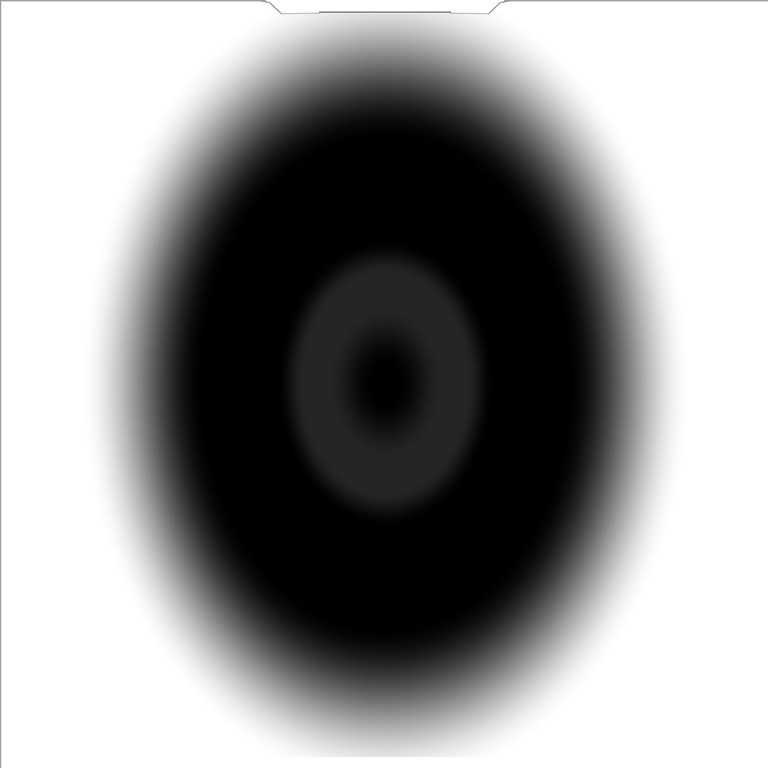
This background is drawn by a WebGL 2 fragment shader. Its source:

```glsl
#version 300 es
precision highp float;

#define CENTER vec2(0.502, 0.501)
#define STRETCH 1.33
#define HALO_RANGE vec2(0.237, 0.398)
#define RING_INNER vec2(0.016, 0.076)
#define RING_OUTER vec2(0.106, 0.141)
#define RING_LEVEL 0.145
#define BOTTOM_CUT 0.0143
#define TAB_CENTER 0.5013
#define TAB_DEPTH 0.0172
#define LINE_HALF 0.0009

uniform vec2 u_resolution;
out vec4 outColor;

float segmentDistance(vec2 p, vec2 a, vec2 b) {
    vec2 ab = b - a;
    return length(p - a - ab * clamp(dot(p - a, ab) / dot(ab, ab), 0.0, 1.0));
}

float stroke(float dist, float pixel) {
    return 1.0 - smoothstep(LINE_HALF - 0.5 * pixel, LINE_HALF + 0.5 * pixel, dist);
}

// Dark oval with a soft outer halo and a faint ring around its core
float ovalShade(vec2 uv) {
    vec2 p = uv - CENTER;
    float radius = length(vec2(p.x, p.y / STRETCH));
    float halo = smoothstep(HALO_RANGE.x, HALO_RANGE.y, radius);
    float ring = smoothstep(RING_INNER.x, RING_INNER.y, radius)
               * (1.0 - smoothstep(RING_OUTER.x, RING_OUTER.y, radius));
    return halo + RING_LEVEL * ring;
}

void main() {
    vec2 uv = gl_FragCoord.xy / u_resolution;
    float pixel = 1.0 / min(u_resolution.x, u_resolution.y);
    float shade = ovalShade(uv);

    // White strip along the bottom
    shade = mix(1.0, shade, smoothstep(-pixel, pixel, uv.y - BOTTOM_CUT));

    // White tab hanging from the top, mirrored about its middle
    vec2 tab = vec2(abs(uv.x - TAB_CENTER), 1.0 - uv.y);
    float tabEdge = TAB_DEPTH * (1.0 - smoothstep(0.134, 0.153, tab.x));
    shade = mix(1.0, shade, smoothstep(-pixel, pixel, tab.y - tabEdge));

    // Thin outline of the tab: shoulder, slope, foot and raised middle
    vec2 shoulder = vec2(0.150, 0.0035);
    vec2 foot = vec2(0.135, TAB_DEPTH + 0.0006);
    float outline = segmentDistance(tab, vec2(0.160, 0.0015), shoulder);
    outline = min(outline, segmentDistance(tab, shoulder, foot));
    float base = segmentDistance(tab, foot, vec2(0.085, TAB_DEPTH));
    float middle = segmentDistance(tab, vec2(0.085, 0.0158), vec2(0.0, 0.0158));
    shade = mix(shade, 0.62, stroke(outline, pixel));
    shade = mix(shade, 0.75, stroke(base, pixel));
    shade = mix(shade, 0.5, stroke(middle, pixel));

    // Frame lines along the left and top borders
    float topLine = stroke(abs(tab.y - 0.001), pixel) * step(0.155, tab.x);
    float leftLine = stroke(abs(uv.x - 0.0008), pixel);
    shade = mix(shade, 0.62, max(topLine, leftLine));

    outColor = vec4(vec3(clamp(shade, 0.0, 1.0)), 1.0);
}
```
